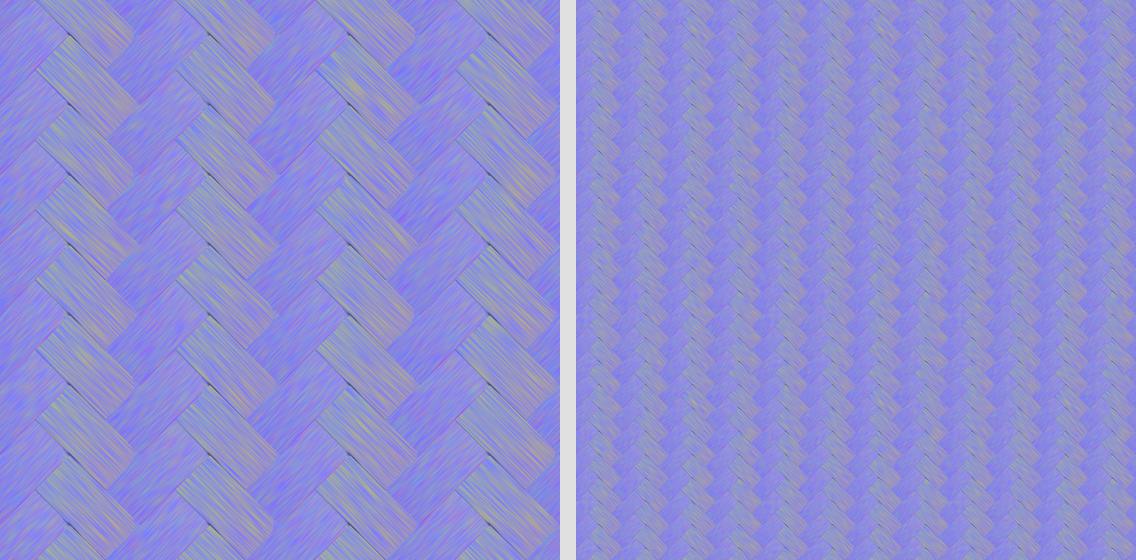
Left, the tile; right, the same tile 3 across and 3 down.
This texture map is drawn by a WebGL 1 fragment shader. Its source:

```glsl
precision highp float;

// Herringbone weave of flat fibre strips, coloured like a surface-normal map.
// A 45 degree lattice picks the 2:1 strip under each point; gradient noise,
// stretched along the strip and seeded by its wrapped position, draws the fibres.

uniform vec2 u_resolution;

const vec2 REPEATS = vec2(4.0, 8.0);            // herringbone repeats across, down
const vec3 RISING_COLOR = vec3(0.548, 0.541, 0.875);
const vec3 FALLING_COLOR = vec3(0.579, 0.583, 0.785);
const vec3 RISING_BEND = vec3(0.030, 0.027, -0.008);  // colour change along a strip
const vec3 FALLING_BEND = vec3(-0.020, 0.020, 0.006);
const vec3 GAP_COLOR = vec3(0.26, 0.26, 0.50);
const vec2 RISING_FIBRE = vec2(2.0, 32.0);      // noise cells per strip width: along, across
const vec2 FALLING_FIBRE = vec2(1.3, 32.0);
const vec2 BROAD_SCALE = vec2(0.8, 0.55);       // of the fibre cells
const float FIBRE_LEAN = 0.06;                  // largest slant of the fibres
const float EDGE_WIDTH = 0.028;                 // in strip widths
const float GAP_WIDTH = 0.036;
const float CORNER_RADIUS = 0.23;
const float STRIP_VARIATION = 0.008;
const float BLUE_LOSS = 1.1;                    // blue lost as red and green rise

float hash(vec2 p) {
  vec3 h = fract(p.xyx * 0.1031);
  h += dot(h, h.yzx + 33.33);
  return fract((h.x + h.y) * h.z);
}

float slopeAt(vec2 cell, vec2 offset) {
  float angle = 6.28318 * hash(cell);
  return dot(vec2(cos(angle), sin(angle)), offset);
}

float gradientNoise(vec2 p) {
  vec2 i = floor(p), f = p - i;
  vec2 w = f * f * f * (f * (f * 6.0 - 15.0) + 10.0);
  vec2 e = vec2(1.0, 0.0);
  float low = mix(slopeAt(i, f), slopeAt(i + e, f - e), w.x);
  float high = mix(slopeAt(i + e.yx, f - e.yx), slopeAt(i + 1.0, f - 1.0), w.x);
  return mix(low, high, w.y);
}

// Wrapped position of a strip, identical on opposite canvas edges
vec2 stripId(vec2 center) {
  vec2 position = 0.5 * vec2(center.x - center.y, center.x + center.y);
  return mod(position, vec2(2.0, 1.0) * REPEATS);
}

// x runs along the strip (-1 to 1), y across it (-0.5 to 0.5)
vec2 stripSpace(vec2 q, vec2 center, bool rising) {
  return rising ? q - center : (q - center).yx;
}

float edgeLine(float distanceToEdge, float width) {
  return 1.0 - smoothstep(0.3 * width, width, abs(distanceToEdge));
}

vec3 tilted(vec3 color, vec2 tilt) {
  return color + vec3(tilt, -BLUE_LOSS * (tilt.x + tilt.y));
}

vec3 shadeStrip(vec2 q, vec2 center, bool rising) {
  vec2 p = stripSpace(q, center, rising);
  vec2 id = stripId(center);
  float tone = hash(id * 4.0 + 7.0) - 0.5;

  // Fibres
  vec2 seed = id * vec2(53.0, 91.0);
  vec2 f = vec2(p.x, p.y + FIBRE_LEAN * tone * p.x);
  f *= rising ? RISING_FIBRE : FALLING_FIBRE;
  float fine = gradientNoise(f + seed);
  float broad = gradientNoise(f * BROAD_SCALE + seed + 31.7);
  float sheen = gradientNoise(f * vec2(1.3, 0.9) + seed + 67.3);
  float ridge = 1.5 * fine + 0.45 * broad;

  float lower = edgeLine(p.y + 0.5, EDGE_WIDTH);
  float upper = edgeLine(p.y - 0.5, EDGE_WIDTH);
  float tip = edgeLine(p.x - 1.0, EDGE_WIDTH);
  vec2 tilt = vec2(STRIP_VARIATION * tone);
  vec3 color;

  if (rising) {
    tilt += vec2(-0.075, 0.075) * ridge + 0.105 * sheen + 0.03 * broad;
    color = tilted(RISING_COLOR + RISING_BEND * p.x, tilt);
    color += vec3(0.10, -0.13, -0.04) * lower;
    color += vec3(-0.06, 0.03, 0.0) * upper;
    return color;
  }
  tilt += 0.118 * ridge + vec2(-0.045, 0.045) * sheen;
  color = tilted(FALLING_COLOR + FALLING_BEND * p.x, tilt);
  color += vec3(0.05, 0.06, -0.08) * upper;
  color += vec3(-0.13, -0.12, -0.04) * lower;
  color += vec3(-0.07, 0.06, -0.02) * tip;

  // Dark gap beside the end of the crossing strip
  float reach = smoothstep(-0.38, -0.10, p.x) * (1.0 - smoothstep(0.0, 0.12, p.x));
  return mix(color, GAP_COLOR, 0.8 * reach * edgeLine(p.y + 0.5, GAP_WIDTH));
}

vec3 weave(vec2 uv) {
  vec2 grid = uv * REPEATS * vec2(2.0, 1.0) - vec2(0.0, 0.5);
  vec2 q = vec2(grid.y + grid.x, grid.y - grid.x);
  vec2 cell = floor(q);
  float phase = mod(cell.x - cell.y, 4.0);
  bool rising = phase < 1.5;
  vec2 center = cell + (rising ? vec2(1.0 - phase, 0.5) : vec2(0.5, phase - 2.0));

  // A rounded right-hand corner uncovers the crossing strip
  vec2 p = stripSpace(q, center, rising) * (rising ? 1.0 : -1.0);
  float radius = CORNER_RADIUS * (0.6 + 0.8 * hash(stripId(center) * 4.0 + 3.0));
  vec2 inset = max(radius - vec2(1.0 - p.x, p.y + 0.5), 0.0);
  if (length(inset) > radius) {
    center += rising ? vec2(1.5, -0.5) : vec2(0.5, -1.5);
    rising = !rising;
  }
  return shadeStrip(q, center, rising);
}

void main() {
  // Four samples per pixel smooth the strip edges
  vec3 color = vec3(0.0);
  for (int i = 0; i < 4; i++) {
    float n = float(i);
    vec2 shift = vec2(mod(n, 2.0), floor(n / 2.0)) * 0.5 - 0.25;
    color += 0.25 * weave((gl_FragCoord.xy + shift) / u_resolution);
  }
  gl_FragColor = vec4(clamp(color, 0.0, 1.0), 1.0);
}
```
